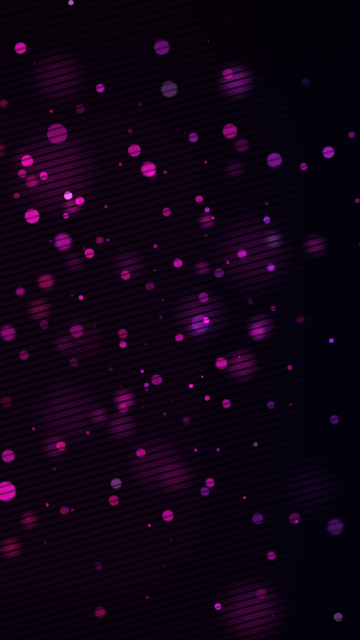
A WebGL 1 fragment shader for this background:

```glsl
precision highp float;

// Magenta and violet bokeh lights drifting over a near-black plum backdrop.
// Each depth layer is a jittered cellular grid of soft discs, from wide haze
// to tiny motes; thin slanted dark lines are laid over the result.

uniform vec2 u_resolution;

// Lengths are in canvas widths.
const vec3 PLUM = vec3(0.066, 0.008, 0.080);
const vec3 NAVY = vec3(0.014, 0.008, 0.062);
const vec3 CRIMSON = vec3(0.80, 0.05, 0.40);
const vec3 MAGENTA = vec3(0.95, 0.06, 0.74);
const vec3 VIOLET = vec3(0.62, 0.12, 0.78);
const vec3 LILAC = vec3(0.85, 0.55, 0.95);
const float LINE_PERIOD = 0.0200;
const float LINE_HALF_WIDTH = 0.0030;
const float LINE_SLOPE = 0.27;
const float LINE_DARKNESS = 0.68;
const float DISC_LINE_DARKNESS = 0.32;
const float PALE_SHARE = 0.07;

vec3 hash3(vec2 cell, float seed) {
    vec3 q = fract(vec3(cell.xyx + seed * 17.3) * vec3(0.1031, 0.1030, 0.0973));
    q += dot(q, q.yxz + 33.33);
    return fract((q.xxy + q.yzz) * q.zyx);
}

// Lights gather at the left and middle, and thin out to the right, top and foot.
float crowding(vec2 p, float height) {
    float y = p.y / height;
    float side = 1.0 - 0.70 * smoothstep(0.45, 1.05, p.x);
    float top = 1.0 - 0.80 * smoothstep(0.70, 0.98, y);
    float foot = 0.40 + 0.60 * smoothstep(0.03, 0.24, y);
    return side * top * foot;
}

// Hue shifts from crimson at the left to violet at the right.
vec3 lightColour(float x, float pick, float pale) {
    float hue = clamp(0.75 * x + 0.75 * pick - 0.15, 0.0, 1.0);
    vec3 tint = mix(CRIMSON, MAGENTA, smoothstep(0.0, 0.5, hue));
    tint = mix(tint, VIOLET, smoothstep(0.6, 1.0, hue));
    return mix(tint, LILAC, step(1.0 - PALE_SHARE, pale) * 0.75);
}

// One depth layer: radius and softness are (min, max) ranges.
vec3 bokeh(vec2 p, float height, float cellSize, vec2 radius, vec2 softness,
           float density, float seed) {
    vec2 home = floor(p / cellSize);
    float pixel = 1.0 / u_resolution.x;
    vec3 sum = vec3(0.0);
    for (int j = -1; j <= 1; j++) {
        for (int i = -1; i <= 1; i++) {
            vec2 cell = home + vec2(float(i), float(j));
            vec3 place = hash3(cell, seed);
            vec3 look = hash3(cell, seed + 5.7);
            vec3 kind = hash3(cell, seed + 11.9);
            vec2 centre = (cell + 0.05 + 0.9 * place.xy) * cellSize;
            float present = step(place.z, density * crowding(centre, height));
            float r = mix(radius.x, radius.y, look.x * look.x);
            float blur = max(r * mix(softness.x, softness.y, look.y), 1.5 * pixel);
            float disc = 1.0 - smoothstep(r - blur, r + 0.25 * pixel,
                                          distance(p, centre));
            float glow = mix(0.22, 1.0, look.z);
            sum += present * disc * glow * lightColour(centre.x, kind.x, kind.y);
        }
    }
    return sum;
}

// Coverage of the slanted dark lines, with smoothed edges.
float slantedLines(vec2 p) {
    float across = (p.y - LINE_SLOPE * p.x) / sqrt(1.0 + LINE_SLOPE * LINE_SLOPE);
    float d = abs(fract(across / LINE_PERIOD) - 0.5) * LINE_PERIOD;
    float edge = 0.6 / u_resolution.x;
    return 1.0 - smoothstep(LINE_HALF_WIDTH - edge, LINE_HALF_WIDTH + edge, d);
}

void main() {
    vec2 p = gl_FragCoord.xy / u_resolution.x;
    float height = u_resolution.y / u_resolution.x;

    // Backdrop, darker toward the top and bottom.
    vec3 colour = mix(PLUM, NAVY, smoothstep(0.35, 1.0, p.x));
    float fromMiddle = abs(p.y / height - 0.45);
    colour *= 1.0 - 0.40 * smoothstep(0.25, 0.55, fromMiddle);

    // Out-of-focus haze and glows.
    vec2 blurred = vec2(0.85, 1.0);
    colour += 0.30 * bokeh(p, height, 0.34, vec2(0.09, 0.16), blurred, 0.90, 1.0);
    colour += 0.52 * bokeh(p, height, 0.16, vec2(0.030, 0.065), blurred, 0.55, 2.0);

    // Crisper discs and motes.
    vec3 lights = 0.85 * bokeh(p, height, 0.10, vec2(0.014, 0.031),
                               vec2(0.15, 0.75), 0.48, 3.0);
    lights += bokeh(p, height, 0.080, vec2(0.006, 0.016),
                    vec2(0.15, 0.50), 0.30, 4.0);
    lights += bokeh(p, height, 0.060, vec2(0.0025, 0.0055),
                    vec2(0.40, 0.80), 0.14, 6.0);

    float lines = slantedLines(p);
    colour *= 1.0 - LINE_DARKNESS * lines;
    colour += lights * (1.0 - DISC_LINE_DARKNESS * lines);
    gl_FragColor = vec4(min(colour, 1.0), 1.0);
}
```
